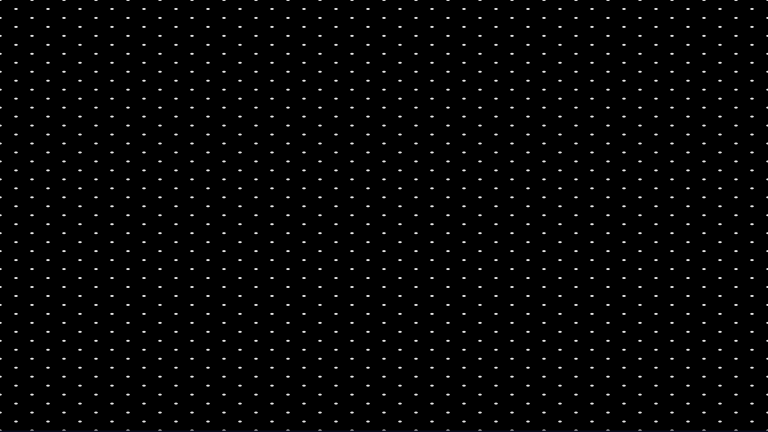
Write a Shadertoy shader that draws this pattern.

```glsl
#define REPEATS 24.0
#define DOT_RADIUS 0.055
#define EDGE_SOFTNESS 0.012
#define STRIP_HEIGHT (1.0 / 288.0)
#define SAMPLES 4
#define GROUND vec3(0.0)
#define DOT_COLOR vec3(0.91)
#define STRIP_COLOR vec3(0.04, 0.05, 0.12)

// Distance to the nearest dot centre on a lattice with unit spacing
float latticeDistance(vec2 p) {
    return length(p - round(p));
}

// Two lattices, offset by half a cell, form the staggered rows
float dotMask(vec2 panel) {
    vec2 cell = panel * REPEATS;
    float d = min(latticeDistance(cell), latticeDistance(cell - 0.5));
    return 1.0 - smoothstep(DOT_RADIUS - EDGE_SOFTNESS, DOT_RADIUS + EDGE_SOFTNESS, d);
}

// Dotted panel above a thin dark strip along the bottom edge
vec3 patternColor(vec2 uv) {
    vec2 panel = vec2(uv.x, (uv.y - STRIP_HEIGHT) / (1.0 - STRIP_HEIGHT));
    vec3 dots = mix(GROUND, DOT_COLOR, dotMask(panel));
    return panel.y < 0.0 ? STRIP_COLOR : dots;
}

void mainImage(out vec4 fragColor, in vec2 fragCoord) {
    // Average subsamples: the dots are barely larger than a pixel
    vec3 color = vec3(0.0);
    for (int y = 0; y < SAMPLES; y++) {
        for (int x = 0; x < SAMPLES; x++) {
            vec2 offset = (vec2(x, y) + 0.5) / float(SAMPLES) - 0.5;
            // Normalising both axes stretches the dots with the canvas
            color += patternColor((fragCoord + offset) / iResolution.xy);
        }
    }
    fragColor = vec4(color / float(SAMPLES * SAMPLES), 1.0);
}
```
